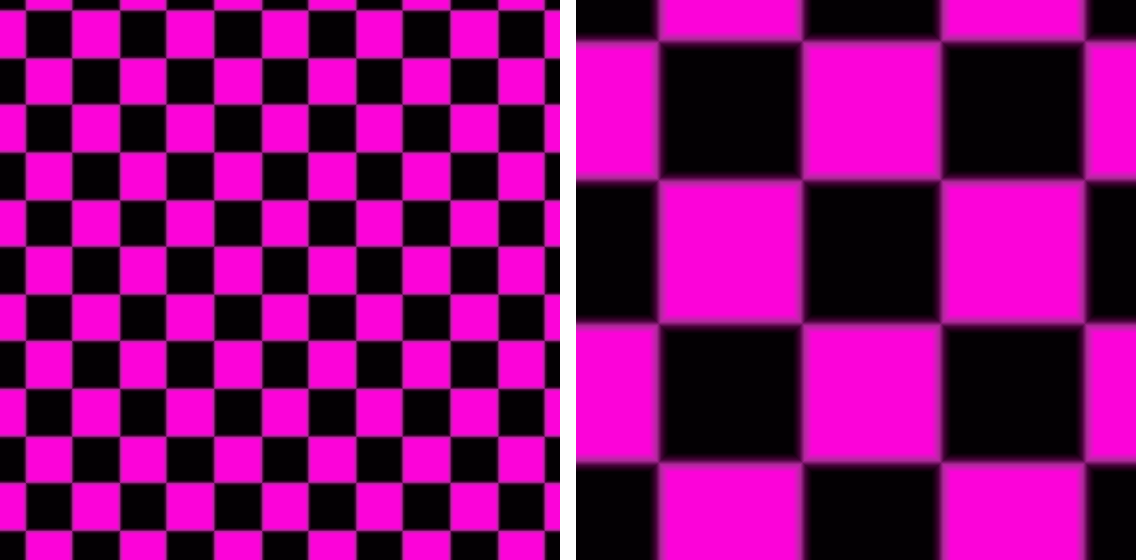
Left, the full canvas; right, a detail of the centre.
Write a WebGL 2 fragment shader that draws this pattern.

```glsl
#version 300 es
precision highp float;
// Magenta and black checkerboard with soft, dulled rims along the cell edges.

uniform vec2 u_resolution;
out vec4 fragColor;

// Layout, in steps of a coarse grid laid over the canvas
const float GRID_STEPS = 339.0;           // grid steps across the canvas
const float PITCH = 28.575;               // mean cell size
const vec2 ORIGIN = vec2(15.7, 17.66);    // lower left corner of cell (0, 0)
const vec2 PHASE = vec2(0.26, 0.83);      // rounding phase of the cell edges

// Rim profile: signed distance from the edge, positive inside magenta
const float BRIGHT_END = 1.95;
const float BRIGHT_RIM = 1.2;
const float DULL_RIM = 0.4;
const float DARK_RIM = -0.55;
const float DEEP_RIM = -1.3;
const float BLACK_END = -2.0;

const vec3 MAGENTA = vec3(0.99, 0.01, 0.85);
const vec3 ORCHID = vec3(0.84, 0.10, 0.74);
const vec3 DULL_ORCHID = vec3(0.68, 0.16, 0.60);
const vec3 PLUM = vec3(0.28, 0.01, 0.23);
const vec3 DEEP_PLUM = vec3(0.12, 0.00, 0.09);
const vec3 BLACK = vec3(0.01, 0.00, 0.01);

// Cell edges fall on whole steps, so widths alternate slightly.
vec2 cellEdge(vec2 cell) {
    return floor(cell * PITCH + PHASE);
}

vec2 cellAt(vec2 p) {
    return ceil((floor(p) + 1.0 - PHASE) / PITCH) - 1.0;
}

// Distance to the nearest cell edge, positive in magenta cells
float checkerDistance(vec2 p) {
    vec2 cell = cellAt(p);
    vec2 inset = min(p - cellEdge(cell), cellEdge(cell + 1.0) - p);
    float side = mod(cell.x + cell.y, 2.0) > 0.5 ? 1.0 : -1.0;
    return side * min(inset.x, inset.y);
}

float ramp(float from, float to, float x) {
    return clamp((x - from) / (to - from), 0.0, 1.0);
}

// Blend through the rim colours from black to magenta
vec3 rimColor(float d) {
    vec3 color = mix(BLACK, DEEP_PLUM, ramp(BLACK_END, DEEP_RIM, d));
    color = mix(color, PLUM, ramp(DEEP_RIM, DARK_RIM, d));
    color = mix(color, DULL_ORCHID, ramp(DARK_RIM, DULL_RIM, d));
    color = mix(color, ORCHID, ramp(DULL_RIM, BRIGHT_RIM, d));
    return mix(color, MAGENTA, ramp(BRIGHT_RIM, BRIGHT_END, d));
}

void main() {
    vec2 uv = gl_FragCoord.xy / u_resolution;
    vec2 p = uv * GRID_STEPS - ORIGIN;
    fragColor = vec4(rimColor(checkerDistance(p)), 1.0);
}
```
